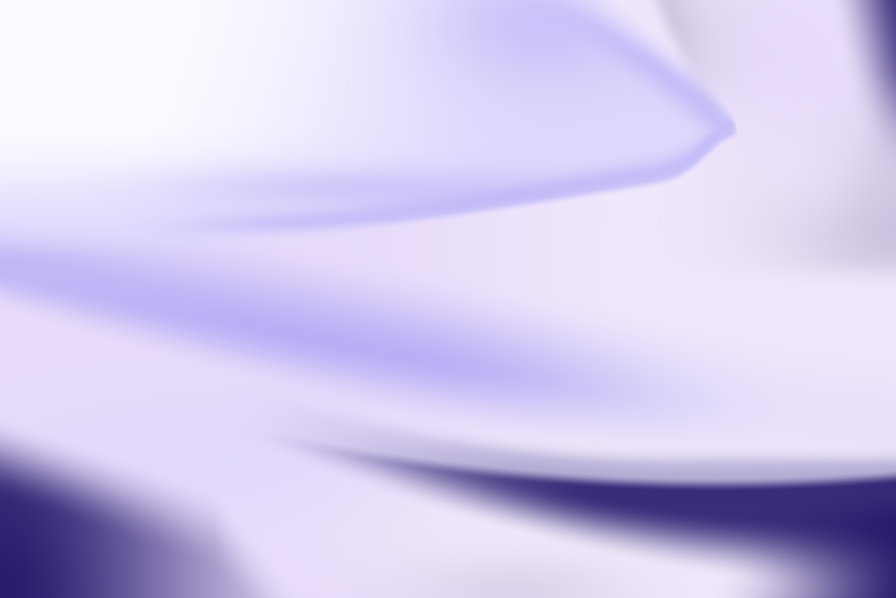
Reproduce this background procedurally as a Shadertoy shader.

```glsl
// Soft folds of lavender silk with deep indigo shadows.

// Soft step centred on zero with half-width w.
float soft(float d, float w) { return smoothstep(-w, w, d); }

// Elliptical Gaussian glow.
float glow(vec2 p, vec2 centre, vec2 radius) {
    vec2 q = (p - centre) / radius;
    return exp(-dot(q, q));
}

void mainImage(out vec4 fragColor, in vec2 fragCoord) {
    vec2 p = fragCoord / iResolution.xy;
    float x = p.x, y = p.y;

    const vec3 pearl = vec3(0.94, 0.91, 0.985);
    const vec3 white = vec3(0.985, 0.985, 1.0);
    const vec3 lilac = vec3(0.905, 0.855, 0.98);
    const vec3 periwinkle = vec3(0.72, 0.68, 0.96);
    const vec3 mist = vec3(0.69, 0.66, 0.79);
    const vec3 indigo = vec3(0.20, 0.15, 0.46);
    const vec3 midnight = vec3(0.13, 0.07, 0.40);

    // Base cloth, pinker on the left and at the upper right
    vec3 col = mix(lilac, pearl, smoothstep(0.35, 0.75, x));
    col = mix(col, lilac, 0.9 * glow(p, vec2(0.89, 0.90), vec2(0.13, 0.22)));
    col = mix(col, vec3(0.86, 0.84, 0.99), 0.5 * glow(p, vec2(0.25, 0.23), vec2(0.22, 0.10)));

    // Blue sweep through the middle
    float sweep = y - (0.51 - 0.42 * x + 0.14 * x * x);
    float body = soft(sweep - 0.005, 0.035 + 0.05 * x)
               * (1.0 - smoothstep(0.04, 0.21, sweep));
    float strength = mix(0.8, 1.0, smoothstep(0.0, 0.35, x))
                   * (1.0 - 0.85 * smoothstep(0.45, 0.9, x));
    col = mix(col, periwinkle, body * strength);
    col = mix(col, vec3(0.85, 0.83, 0.99),
              0.7 * smoothstep(0.08, 0.2, sweep) * (1.0 - smoothstep(0.1, 0.32, x)));

    // Pointed upper fold: lower and upper outlines meet at the tip
    float bend = x - 0.37;
    float tipRise = smoothstep(0.72, 0.823, x);
    float floorY = 0.595 + 0.13 * (bend + sqrt(bend * bend + 0.02)) + 0.06 * tipRise * tipRise;
    float back = max(0.823 - x, 0.0);
    float roofY = 0.775 + 0.3 * sqrt(back) + 0.6 * back;
    float above = y - floorY;
    float below = roofY - y;
    float fold = soft(above, mix(0.04, 0.008, smoothstep(0.1, 0.5, x)))
               * soft(below, 0.012 + 0.25 * back) * soft(0.823 - x, 0.008);

    vec3 silk = mix(white, vec3(0.865, 0.845, 0.99), smoothstep(0.12, 0.62, x + 0.2 * (0.8 - y)));
    silk = mix(silk, vec3(0.85, 0.83, 0.99), 0.8 * (1.0 - smoothstep(0.0, 0.2, above)) * (1.0 - smoothstep(0.2, 0.5, x)));
    silk = mix(silk, periwinkle, 0.5 * glow(p, vec2(0.40, 0.685), vec2(0.19, 0.035)));
    silk = mix(silk, periwinkle, 0.5 * glow(p, vec2(0.60, 0.96), vec2(0.12, 0.10)));
    float rim = exp(-pow((below - 0.035) / 0.035, 2.0)) * smoothstep(0.58, 0.75, x);
    float hem = exp(-pow((above - 0.018) / 0.022, 2.0)) * smoothstep(0.12, 0.35, x);
    silk = mix(silk, periwinkle, max(0.6 * rim, 0.62 * hem));
    col = mix(col, silk, fold);

    // Grey crease running down from the top edge
    float crease = x - (0.735 + 0.26 * (1.0 - y) + 0.35 * (1.0 - y) * (1.0 - y));
    col = mix(col, mist, 0.65 * soft(crease, 0.015) * exp(-max(crease, 0.0) / 0.045)
                         * smoothstep(0.78, 0.98, y));

    // Shadows along the right side
    col = mix(col, mist, 0.5 * glow(p, vec2(1.02, 0.60), vec2(0.15, 0.09)) * soft(y - 0.54, 0.03));
    col = mix(col, mist, 0.35 * glow(p, vec2(1.0, 0.72), vec2(0.06, 0.12)));
    float corner = x - (0.995 - 0.15 * (y - 0.82));
    col = mix(col, indigo, 0.95 * soft(corner, 0.045) * smoothstep(0.68, 0.9, y));

    // Light cloth beneath the lower wedge
    col = mix(col, vec3(0.945, 0.92, 0.98), 0.8 * glow(p, vec2(0.60, 0.10), vec2(0.22, 0.12)));
    col = mix(col, mist, 0.3 * glow(p, vec2(0.58, 0.01), vec2(0.12, 0.06)));

    // Grey veil above the dark wedge
    float left = max(0.75 - x, 0.0);
    float veilY = 0.238 + 0.5 * left * left;
    float wedgeY = 0.19 + 0.33 * (0.8 - x) * (0.8 - x);
    float depth = wedgeY - y;
    float veil = soft(veilY - y, 0.018) * (1.0 - soft(depth - 0.01, 0.03));
    float ramp = clamp((veilY - y) / max(veilY - wedgeY, 0.01), 0.0, 1.0);
    col = mix(col, vec3(0.60, 0.57, 0.76), veil * mix(0.35, 0.85, ramp) * smoothstep(0.24, 0.62, x));

    // Dark wedge that widens to the right
    float thick = 0.2 * max(x - 0.29, 0.0);
    float wedge = soft(depth, 0.012) * (1.0 - soft(depth - thick, 0.012 + 0.055 * x));
    col = mix(col, indigo, 0.97 * wedge * smoothstep(0.24, 0.68, x));
    col = mix(col, midnight, soft(x - 0.93 + 0.3 * (0.06 - y), 0.13) * soft(depth - 0.05, 0.06));

    // Dark fold in the lower left
    float hill = 0.285 - 0.5 * x - 1.3 * max(x - 0.24, 0.0) - y;
    float shade = smoothstep(-0.02, 0.12, hill) * (1.0 - 0.92 * smoothstep(0.0, 0.38, x));
    col = mix(col, mix(indigo, midnight, glow(p, vec2(0.0), vec2(0.15))), 0.96 * shade);

    fragColor = vec4(col, 1.0);
}
```
